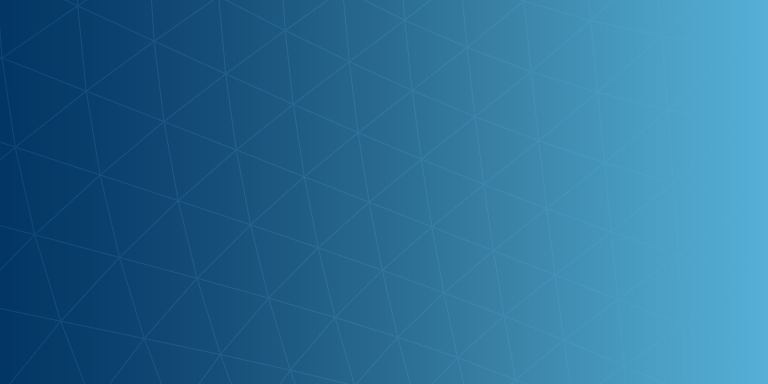
Write a Shadertoy shader that draws this background.

```glsl
// A navy to sky-blue gradient under a faint, gently warped triangular mesh.
// Mesh vertices come from polynomials in column and row; each pixel takes its
// distance to the nearest edge, and the sky-tinted lines fade out to the right.

// Gradient colours, evenly spaced from left to right
const int STOPS = 7;
const vec3 GRADIENT[STOPS] = vec3[STOPS](
    vec3(0.010, 0.210, 0.388), vec3(0.047, 0.260, 0.434),
    vec3(0.100, 0.333, 0.492), vec3(0.163, 0.417, 0.566),
    vec3(0.228, 0.516, 0.655), vec3(0.285, 0.612, 0.757),
    vec3(0.333, 0.687, 0.843));

// Line style, widths in canvas heights; opacity grows from left to right
const vec3  LINE_COLOR = vec3(0.33, 0.68, 0.84);
const float LINE_ALPHA_LEFT = 0.145;
const float LINE_ALPHA_RIGHT = 0.25;
const float LINE_HALF_WIDTH = 0.0013;

// Mesh extent, and a radius larger than any edge
const ivec2 MESH_MIN = ivec2(-1, -7);
const ivec2 MESH_MAX = ivec2(12, 4);
const float MAX_EDGE = 0.35;

// Mesh shape in hundredths of the canvas height, measured from the top left.
// Each list holds the coefficients of 1, column, column^2, column^3.
const vec4 BASE_X  = vec4(0.52, 22.86, -0.982, 0.0469);
const vec4 SLOPE_X = vec4(2.6, 0.37, -0.052, 0.0);
const vec4 BEND_X  = vec4(0.833, -0.13, 0.004, 0.0);
const vec4 BASE_Y  = vec4(15.1, 8.98, -0.385, 0.0182);
const vec4 SLOPE_Y = vec4(23.39, -1.415, 0.0405, 0.0048);
const float BEND_Y = -0.18;

vec3 backgroundColor(float x) {
    float s = clamp(x, 0.0, 1.0) * float(STOPS - 1);
    int k = min(int(s), STOPS - 2);
    return mix(GRADIENT[k], GRADIENT[k + 1], s - float(k));
}

vec2 meshVertex(float column, float row) {
    vec4 powers = vec4(1.0, column, column * column, column * column * column);
    vec3 rows = vec3(1.0, row, row * row);
    float x = dot(rows, vec3(dot(BASE_X, powers), dot(SLOPE_X, powers), dot(BEND_X, powers)));
    float y = dot(rows, vec3(dot(BASE_Y, powers), dot(SLOPE_Y, powers), BEND_Y));
    return vec2(0.01 * x, 1.0 - 0.01 * y);
}

float segmentDistance(vec2 p, vec2 a, vec2 b) {
    vec2 ab = b - a;
    float t = clamp(dot(p - a, ab) / dot(ab, ab), 0.0, 1.0);
    return length(p - a - t * ab);
}

// Three edges leave each vertex: across, down and diagonally up
float meshDistance(vec2 p) {
    float d = MAX_EDGE;
    for (int i = MESH_MIN.x; i <= MESH_MAX.x; i++) {
        for (int j = MESH_MIN.y; j <= MESH_MAX.y; j++) {
            float column = float(i), row = float(j);
            vec2 v = meshVertex(column, row);
            if (distance(p, v) > MAX_EDGE) continue;
            d = min(d, segmentDistance(p, v, meshVertex(column + 1.0, row)));
            d = min(d, segmentDistance(p, v, meshVertex(column, row + 1.0)));
            d = min(d, segmentDistance(p, v, meshVertex(column + 1.0, row - 1.0)));
        }
    }
    return d;
}

void mainImage(out vec4 fragColor, in vec2 fragCoord) {
    float pixel = 1.0 / iResolution.y;
    vec2 p = fragCoord * pixel;
    float across = fragCoord.x / iResolution.x;

    vec3 color = backgroundColor(across);

    // Antialiased mesh lines
    float coverage = clamp((LINE_HALF_WIDTH - meshDistance(p)) / pixel + 0.5, 0.0, 1.0);
    float alpha = mix(LINE_ALPHA_LEFT, LINE_ALPHA_RIGHT, across);
    color = mix(color, LINE_COLOR, alpha * coverage);

    fragColor = vec4(color, 1.0);
}
```
